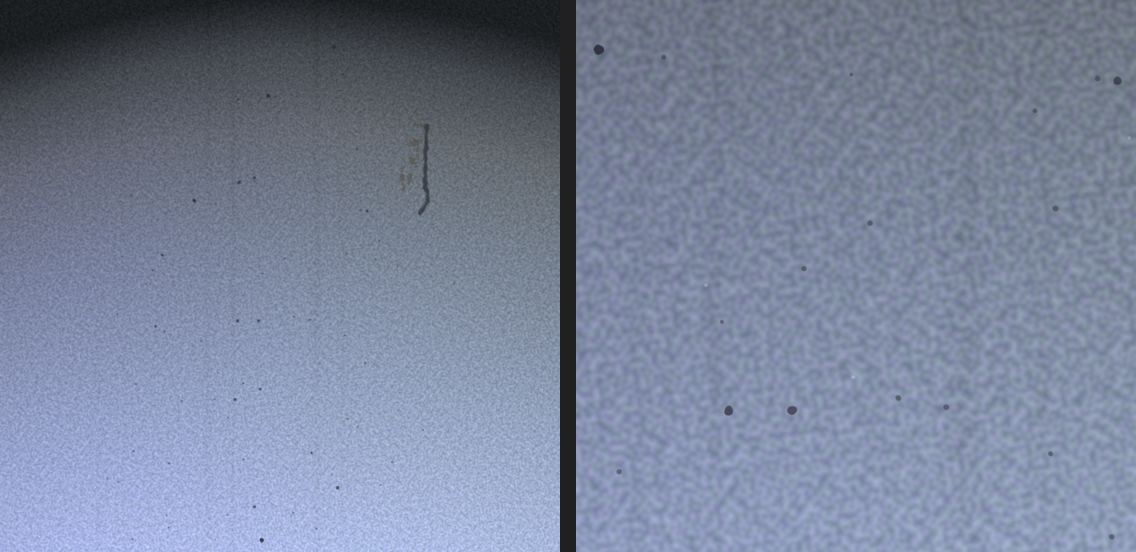
Left, the full canvas; right, a detail of the centre.
A WebGL 1 fragment shader for this texture:

```glsl
precision highp float;
// Dusty blue-grey metal sheet, shaded toward the top, with faint streaks, specks and one scratch.
uniform vec2 u_resolution;

float hash(vec2 p) {
  vec3 q = fract(p.xyx * vec3(0.1031, 0.1030, 0.0973));
  q += dot(q, q.yzx + 33.33);
  return fract((q.x + q.y) * q.z);
}

vec2 gradientAt(vec2 cell) {
  float angle = 6.2832 * hash(cell);
  return vec2(cos(angle), sin(angle));
}

float gradientNoise(vec2 p) {
  vec2 i = floor(p), f = fract(p);
  vec2 u = f * f * f * (f * (f * 6.0 - 15.0) + 10.0);
  vec2 e = vec2(0.0, 1.0);
  float low = mix(dot(gradientAt(i), f), dot(gradientAt(i + e.yx), f - e.yx), u.x);
  float high = mix(dot(gradientAt(i + e), f - e), dot(gradientAt(i + e.yy), f - e.yy), u.x);
  return mix(low, high, u.y);
}

float segment(vec2 p, vec2 a, vec2 b) {
  vec2 d = b - a;
  return length(p - a - d * clamp(dot(p - a, d) / dot(d, d), 0.0, 1.0));
}

// Light falls off upward and toward the sides
vec3 sheet(vec2 p) {
  float side = p.x - 0.53;
  float depth = 1.0 - p.y - 0.3 * side * side + 0.02 * gradientNoise(p * 3.0);
  vec3 c = mix(vec3(0.11, 0.12, 0.13), vec3(0.27, 0.285, 0.31), clamp(depth / 0.1, 0.0, 1.0));
  c = mix(c, vec3(0.39, 0.412, 0.455), clamp((depth - 0.1) / 0.14, 0.0, 1.0));
  c = mix(c, vec3(0.47, 0.51, 0.60), clamp((depth - 0.24) / 0.2, 0.0, 1.0));
  c = mix(c, vec3(0.575, 0.627, 0.76), clamp((depth - 0.44) / 0.26, 0.0, 1.0));
  c = mix(c, vec3(0.68, 0.74, 0.92), clamp((depth - 0.7) / 0.3, 0.0, 1.0));
  float warmth = smoothstep(0.0, 0.9, p.x) - 0.5;
  return c + warmth * vec3(0.004, 0.016, -0.035) * smoothstep(0.0, 0.4, depth);
}

// Fine grain, mostly in brightness and a little in hue
vec3 grain(vec2 p) {
  vec2 q = mat2(0.8, 0.6, -0.6, 0.8) * p;
  float fine = gradientNoise(q * 223.0 + 40.0);
  float coarse = gradientNoise(q.yx * 117.0 + 300.0);
  float hue = gradientNoise(q * 171.0 + 700.0);
  return vec3(0.12 * fine + 0.06 * coarse) + hue * vec3(0.025, -0.02, 0.05);
}

// Pairs of soft vertical rub marks
float streaks(vec2 p) {
  float sum = 0.0;
  for (int i = 0; i < 6; i++) {
    float k = float(i);
    float x = 0.178 + 0.198 * floor(k / 2.0) + 0.046 * mod(k, 2.0);
    float wobble = 0.001 * gradientNoise(vec2(k * 9.0, p.y * 12.0));
    float d = (p.x - x - wobble) / (0.003 + 0.004 * hash(vec2(k, 5.0)));
    float wear = 0.65 + 0.8 * gradientNoise(vec2(k * 17.0 + 0.4, p.y * 5.0));
    sum += exp(-d * d) * wear * (0.35 + 0.65 * hash(vec2(k, 8.0)));
  }
  return sum * (0.8 + 0.9 * gradientNoise(p * vec2(150.0, 70.0)));
}

// Round dirt spots: a few large ones, many tiny ones
float specks(vec2 p, float px) {
  float mask = 0.0;
  for (int i = 0; i < 3; i++) {
    float k = float(i);
    float cells = 7.0 * exp2(k * 1.15);
    vec2 cell = floor(p * cells) + 61.0 * k;
    vec2 jitter = 0.15 + 0.7 * vec2(hash(cell + 3.7), hash(cell + 11.3));
    vec2 d = (fract(p * cells) - jitter) / cells;
    float radius = (0.0038 - 0.0012 * k) * (0.75 + 0.5 * hash(cell + 23.1));
    radius *= 1.0 + 0.35 * gradientNoise(p * 260.0);
    float zone = smoothstep(0.1, 0.25, p.x) * (1.0 - smoothstep(0.68, 0.8, p.x));
    float present = step(hash(cell + 47.9), 0.13 * zone);
    float spot = 1.0 - smoothstep(radius - px, radius + px, length(d));
    mask = max(mask, spot * present * (0.9 - 0.2 * k));
  }
  return mask;
}

void main() {
  vec2 p = gl_FragCoord.xy / u_resolution.y;
  float px = 1.0 / u_resolution.y;
  vec3 color = sheet(p);
  float light = color.g;
  color += grain(p) * (0.25 + 1.1 * light);
  color -= streaks(p) * vec3(0.04, 0.042, 0.055) * (0.3 + light);
  color = mix(color, vec3(0.17, 0.18, 0.22), specks(p, px));

  // Rare bright glints
  vec2 glintCell = floor(p * 90.0);
  vec2 glintOffset = (fract(p * 90.0) - 0.5) / 90.0;
  float glint = step(0.994, hash(glintCell + 200.0)) * (1.0 - smoothstep(0.0, 0.0018, length(glintOffset)));
  color += 0.28 * glint * light;

  // Brown residue beside the scratch
  float crumbs = gradientNoise(p * vec2(75.0, 60.0) + 90.0) + 0.4 * gradientNoise(p * 190.0);
  float near = segment(p, vec2(0.755, 0.74), vec2(0.736, 0.668));
  float residue = smoothstep(0.0, 0.3, crumbs + 0.12 - near * 14.0) * (1.0 - smoothstep(0.008, 0.022, near));
  float flakes = min(length(p - vec2(0.757, 0.792)), length(p - vec2(0.775, 0.784)));
  flakes = min(flakes, segment(p, vec2(0.751, 0.775), vec2(0.771, 0.771))) + 0.002 * crumbs;
  residue = max(0.65 * residue, 0.8 * (1.0 - smoothstep(0.001, 0.004, flakes)));
  color = mix(color, vec3(0.34, 0.32, 0.28), residue);

  // Dark ragged scratch with a hooked foot
  vec2 q = p + 0.003 * vec2(gradientNoise(p * 70.0), gradientNoise(p * 70.0 + 50.0));
  float scratch = segment(q, vec2(0.773, 0.772), vec2(0.770, 0.663));
  scratch = min(scratch, segment(q, vec2(0.770, 0.663), vec2(0.776, 0.636)));
  scratch = min(scratch, segment(q, vec2(0.776, 0.636), vec2(0.761, 0.613)));
  float width = 0.003 + 0.003 * gradientNoise(p * vec2(60.0, 90.0) + 20.0);
  float cut = 1.0 - smoothstep(width - px, width + 1.5 * px, scratch);
  color = mix(color, vec3(0.20, 0.22, 0.24), 0.85 * cut);

  gl_FragColor = vec4(clamp(color, 0.0, 1.0), 1.0);
}
```
